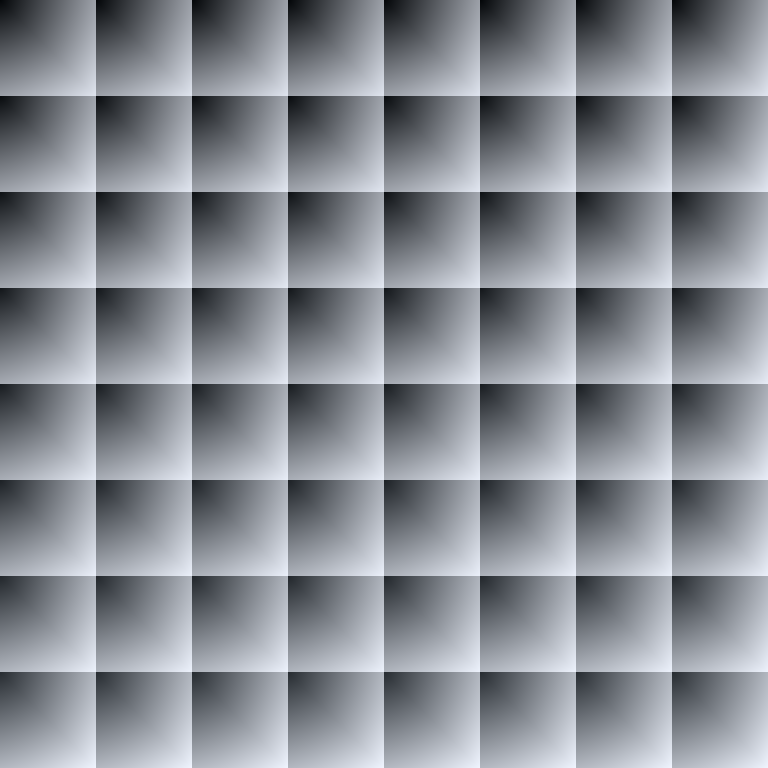
A WebGL 2 fragment shader for this pattern:

```glsl
#version 300 es
precision highp float;
// An 8 by 8 grid of square tiles, each shaded from a dark upper left corner
// to a pale lower right corner with a soft crease along its diagonal.
// Rows grow gradually lighter, mostly in their shadows, down the canvas.

uniform vec2 u_resolution;
out vec4 outColor;

const float TILES = 8.0;

const vec3 SHADOW_TOP    = vec3(0.01, 0.02, 0.03);
const vec3 SHADOW_BOTTOM = vec3(0.15, 0.17, 0.19);
const vec3 LIGHT_TOP     = vec3(0.88, 0.90, 0.94);
const vec3 LIGHT_BOTTOM  = vec3(0.94, 0.96, 1.00);

// Sawtooth from 0 to 1 whose jump is averaged over one pixel width
vec2 smoothSaw(vec2 p, vec2 width) {
    vec2 f = fract(p);
    vec2 afterJump = clamp(0.5 - f / width, 0.0, 0.5);
    vec2 beforeJump = clamp(0.5 - (1.0 - f) / width, 0.0, 0.5);
    return f + afterJump - beforeJump;
}

// Brightness within a tile: round near the dark corner, creased further out
float tileShade(vec2 p) {
    float radial = length(p) / sqrt(2.0);
    float creased = mix(0.5 * (p.x + p.y), max(p.x, p.y), 0.36);
    return mix(radial, creased, 0.55);
}

// Shadow to light ramp for a row; depth is 0 at the top and 1 at the bottom
vec3 rowColor(float shade, float depth) {
    vec3 shadow = mix(SHADOW_TOP, SHADOW_BOTTOM, depth);
    vec3 light = mix(LIGHT_TOP, LIGHT_BOTTOM, depth);
    return mix(shadow, light, shade);
}

void main() {
    vec2 uv = gl_FragCoord.xy / u_resolution;

    // Grid position measured from the upper left
    vec2 grid = TILES * vec2(uv.x, 1.0 - uv.y);
    vec2 local = smoothSaw(grid, TILES / u_resolution);
    float depth = floor(grid.y) / (TILES - 1.0);

    outColor = vec4(rowColor(tileShade(local), depth), 1.0);
}
```
